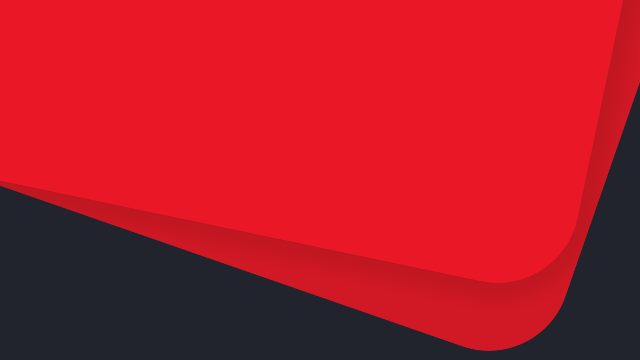
Reproduce this background procedurally as a Shadertoy shader.

```glsl
const vec3 NIGHT = vec3(0.129, 0.137, 0.176);
const vec3 BRIGHT_RED = vec3(0.918, 0.094, 0.153);
const vec3 DEEP_RED = vec3(0.820, 0.094, 0.145);
const vec3 SHADOW_RED = vec3(0.750, 0.090, 0.130);

// Signed distance to a quadrant with a rounded lower right corner,
// turned clockwise by the given slope
float cornerPanel(vec2 p, vec2 corner, float slope, float radius) {
    vec2 along = normalize(vec2(1.0, -slope));
    vec2 down = vec2(along.y, -along.x);
    vec2 offset = p - corner;
    vec2 q = vec2(dot(offset, along), dot(offset, down)) + radius;
    return length(max(q, 0.0)) + min(max(q.x, q.y), 0.0) - radius;
}

// Antialiased coverage of the inside of a shape
float coverage(float dist, float pixel) {
    return 1.0 - smoothstep(-0.5 * pixel, 0.5 * pixel, dist);
}

// Soft falloff outside an edge
float edgeShadow(float dist, float reach) {
    return 1.0 - smoothstep(0.0, reach, dist);
}

void mainImage(out vec4 fragColor, in vec2 fragCoord) {
    // Canvas height is one unit
    float pixel = 1.0 / iResolution.y;
    vec2 p = fragCoord * pixel;

    float front = cornerPanel(p, vec2(1.558, 0.1727), 0.209, 0.227);
    float back = cornerPanel(p, vec2(1.497, -0.0359), 0.3473, 0.2255);

    // Back panel, shaded where the front panel floats above it
    vec3 backColor = mix(DEEP_RED, SHADOW_RED, edgeShadow(front, 0.09));

    // Layers from back to front
    vec3 color = mix(NIGHT, backColor, coverage(back, pixel));
    color = mix(color, BRIGHT_RED, coverage(front, pixel));
    fragColor = vec4(color, 1.0);
}
```
